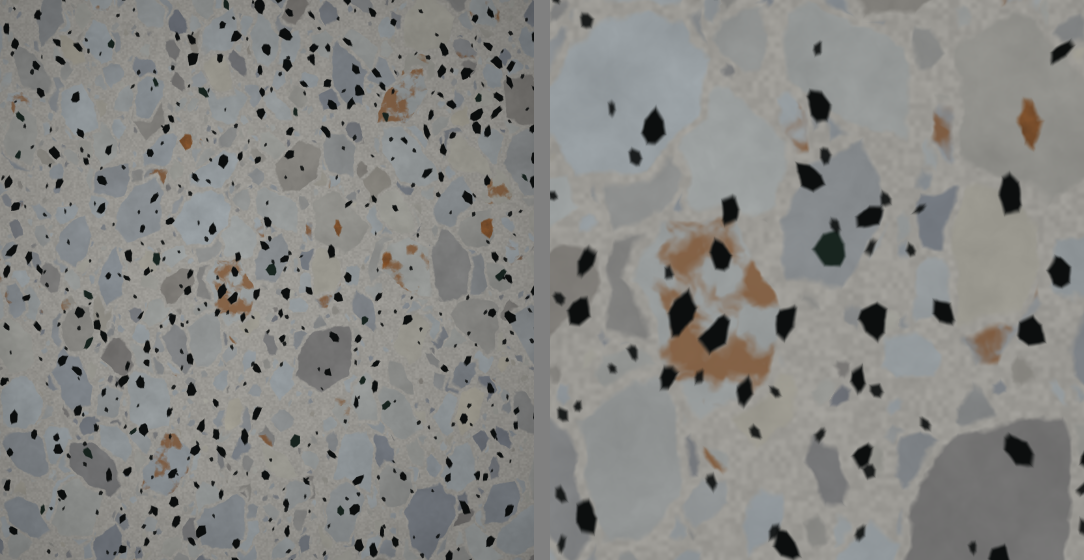
Left: the whole. Right: its middle third, enlarged.
A Shadertoy shader for this texture:

```glsl
const float TAU = 6.2831853;
const vec3 CEMENT = vec3(0.595, 0.588, 0.568);
const vec3 PALE_STONE = vec3(0.580, 0.595, 0.592);
const vec3 GREY_STONE = vec3(0.415, 0.425, 0.445);
const vec3 WARM_TINT = vec3(1.05, 1.0, 0.93);
const vec3 COOL_TINT = vec3(0.98, 1.0, 1.03);
const vec3 RUST = vec3(0.47, 0.28, 0.13);
const vec3 BLACK = vec3(0.045, 0.055, 0.055);
const vec3 DARK_GREEN = vec3(0.09, 0.14, 0.12);

float hash(vec2 p, float seed) {
    vec3 q = fract(vec3(p.xyx + seed * 7.31) * vec3(0.1031, 0.1030, 0.0973));
    q += dot(q, q.yzx + 33.33);
    return fract((q.x + q.y) * q.z);
}

float noise(vec2 p, float seed) {
    vec2 i = floor(p), f = fract(p);
    f = f * f * (3.0 - 2.0 * f);
    return mix(mix(hash(i, seed), hash(i + vec2(1, 0), seed), f.x),
               mix(hash(i + vec2(0, 1), seed), hash(i + vec2(1, 1), seed), f.x), f.y);
}

float fbm(vec2 p, float seed) {
    float sum = 0.0, gain = 0.5;
    for (int i = 0; i < 4; i++) {
        sum += gain * noise(p, seed + float(i));
        p = mat2(1.6, 1.2, -1.2, 1.6) * p;
        gain *= 0.5;
    }
    return sum / 0.9375;
}

// Signed distance to an irregular convex polygon
float shard(vec2 p, vec2 halfSize, float tilt, vec2 id, float seed) {
    float c = cos(tilt), s = sin(tilt);
    vec2 q = mat2(c, s, -s, c) * p / halfSize;
    float d = -1.0;
    for (int k = 0; k < 7; k++) {
        float n = float(k);
        float a = (n + 0.8 * hash(id, seed + 10.0 + n)) * TAU / 7.0;
        d = max(d, dot(q, vec2(cos(a), sin(a))) - mix(0.68, 1.0, hash(id, seed + 20.0 + n)));
    }
    return d * halfSize.x;
}

// Scattered shards: x is the distance, yz is the cell of the nearest one
vec3 scatter(vec2 p, float cell, vec2 halfSize, float density, float clump, float gap, float seed) {
    vec2 base = floor(p / cell), nearest = base;
    float d1 = 1.0, d2 = 1.0;
    for (int y = -1; y <= 1; y++)
    for (int x = -1; x <= 1; x++) {
        vec2 id = base + vec2(x, y);
        float share = density * mix(1.0, 2.0 * noise(id * 0.4, seed + 5.0), clump);
        if (hash(id, seed) > share) continue;
        vec2 jitter = vec2(hash(id, seed + 1.0), hash(id, seed + 2.0)) - 0.5;
        vec2 center = (id + 0.5 + 0.75 * jitter) * cell;
        vec2 size = halfSize * mix(0.6, 1.08, hash(id, seed + 3.0));
        size.x *= mix(0.65, 1.1, hash(id, seed + 6.0));
        float tilt = 1.7 * (hash(id, seed + 4.0) - 0.5);
        float d = shard(p - center, size, tilt, id, seed);
        if (d < d1) { d2 = d1; d1 = d; nearest = id; }
        else d2 = min(d2, d);
    }
    return vec3(max(d1, 0.5 * (d1 - d2) + gap), nearest);
}

float cover(float d, float blur) {
    return 1.0 - smoothstep(-blur, blur, d);
}

vec3 stoneColor(vec2 p, vec2 id, float seed) {
    float shade = pow(hash(id, seed + 40.0), 2.2);
    vec3 col = mix(PALE_STONE, GREY_STONE, shade);
    col *= mix(COOL_TINT, WARM_TINT, pow(hash(id, seed + 41.0), 2.0));
    col *= 1.0 + 0.16 * (fbm(p * 22.0 + id * 3.7, seed) - 0.5);
    col *= 1.0 + 0.06 * (fbm(p * 110.0, seed) - 0.5);
    float stain = smoothstep(0.52, 0.72, fbm(p * 38.0 + id, seed + 8.0));
    return mix(col, RUST, 0.7 * stain * step(0.95, hash(id, seed + 42.0)));
}

// Stones with a thin cement rim that hides the layer below
vec3 layStones(vec3 col, vec3 cement, vec2 p, float cell, vec2 halfSize, float density, float rim, float seed) {
    vec3 s = scatter(p, cell, halfSize, density, 0.0, rim * 0.6, seed);
    col = mix(col, cement, cover(s.x - rim, 0.002));
    return mix(col, stoneColor(p, s.yz, seed), cover(s.x, 0.0016));
}

void mainImage(out vec4 fragColor, in vec2 fragCoord) {
    vec2 uv = fragCoord / iResolution.xy;
    vec2 p = fragCoord / iResolution.y;
    vec2 wobble = vec2(fbm(p * 55.0, 1.0), fbm(p * 55.0, 2.0)) - 0.5;
    vec2 q = p + 0.011 * wobble;

    // Sandy cement
    float sand = noise(p * 300.0, 3.0) - 0.5;
    vec3 cement = CEMENT * (1.0 + 0.09 * sand + 0.08 * (fbm(p * 90.0, 4.0) - 0.5));

    // Stones from grit to large pieces
    vec3 col = layStones(cement, cement, q, 0.021, vec2(0.006, 0.008), 0.5, 0.001, 100.0);
    col = layStones(col, cement, q, 0.047, vec2(0.018, 0.024), 0.75, 0.003, 200.0);
    col = layStones(col, cement, q, 0.078, vec2(0.031, 0.044), 0.7, 0.004, 300.0);
    col = layStones(col, cement, q, 0.112, vec2(0.046, 0.066), 0.75, 0.005, 400.0);

    // Rare rust chips
    vec3 rust = scatter(q, 0.13, vec2(0.015, 0.020), 0.12, 0.0, 0.0, 500.0);
    vec3 rustColor = RUST * (0.75 + 0.5 * fbm(p * 80.0, 6.0));
    col = mix(col, rustColor, 0.9 * cover(rust.x, 0.0018));

    // Black chips and specks
    vec3 chip = scatter(p + 0.004 * wobble, 0.041, vec2(0.0088, 0.0128), 0.46, 0.8, 0.0006, 600.0);
    vec3 speck = scatter(p, 0.033, vec2(0.0036, 0.005), 0.3, 0.8, 0.0, 700.0);
    vec3 chipColor = mix(BLACK, DARK_GREEN, step(0.88, hash(chip.yz, 601.0)));
    col = mix(col, chipColor, cover(chip.x, 0.0013));
    col = mix(col, BLACK, 0.9 * cover(speck.x, 0.0013));

    // Soft light falloff toward the corners
    vec2 fromCenter = uv - vec2(0.46, 0.5);
    col *= 1.03 - 0.42 * dot(fromCenter, fromCenter);
    fragColor = vec4(col, 1.0);
}
```
